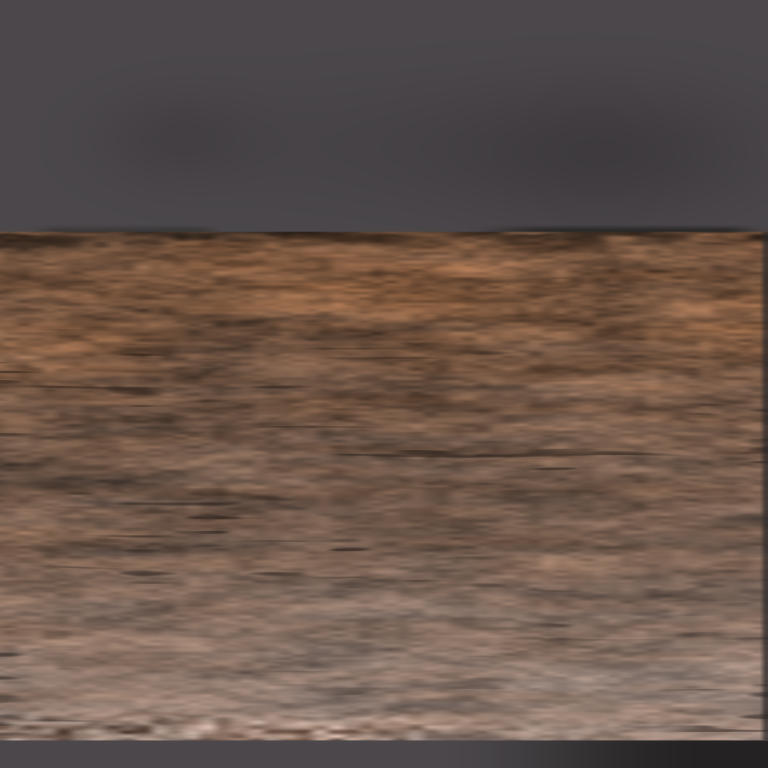
Write a Shadertoy shader that draws this texture.

```glsl
const float BOARD_TOP = 0.698;
const float BOARD_BOTTOM = 0.036;
const float BOARD_RIGHT = 0.994;
const float EDGE_SOFTNESS = 0.0015;
const float GRAIN_CONTRAST = 0.52;
const vec3 WALL = vec3(0.295, 0.280, 0.292);
const vec3 SHADOW = vec3(0.13, 0.12, 0.125);
const vec3 WOOD_TOP = vec3(0.435, 0.310, 0.225);
const vec3 WOOD_MIDDLE = vec3(0.455, 0.360, 0.302);
const vec3 WOOD_BOTTOM = vec3(0.560, 0.475, 0.430);
const vec3 AMBER = vec3(0.15, 0.085, 0.035);
const vec3 SHEEN = vec3(0.085, 0.088, 0.09);

float hash(vec2 p) {
    return fract(sin(dot(p, vec2(127.1, 311.7))) * 43758.5453);
}

float noise(vec2 p) {
    vec2 cell = floor(p);
    vec2 f = fract(p);
    f = f * f * (3.0 - 2.0 * f);
    float low = mix(hash(cell), hash(cell + vec2(1.0, 0.0)), f.x);
    float high = mix(hash(cell + vec2(0.0, 1.0)), hash(cell + 1.0), f.x);
    return mix(low, high, f.y);
}

// Soft elliptical spot
float glow(vec2 p, vec2 center, vec2 radius) {
    vec2 d = (p - center) / radius;
    return exp(-dot(d, d));
}

// Sum of horizontally stretched noise layers, centered on zero
float grain(vec2 p) {
    vec2 scale = vec2(5.0, 38.0);
    float sum = 0.0;
    float weight = 0.27;
    for (int i = 0; i < 5; i++) {
        sum += weight * (noise(p * scale + float(i) * 17.3) - 0.5);
        scale *= vec2(1.85, 1.62);
        weight *= 0.98;
    }
    return sum;
}

vec3 wallColor(vec2 p) {
    float shade = 0.045 * glow(p, vec2(0.80, 0.80), vec2(0.20, 0.09));
    shade += 0.026 * glow(p, vec2(0.23, 0.82), vec2(0.10, 0.06));
    shade += 0.018 * glow(p, vec2(0.50, 0.81), vec2(0.30, 0.09));
    vec3 color = WALL - shade;

    // Broken contact shadow above the board
    float contact = smoothstep(0.010, 0.0, abs(p.y - BOARD_TOP - 0.001));
    float patches = smoothstep(0.60, 0.72, p.x) * smoothstep(1.0, 0.94, p.x);
    patches += 0.5 * smoothstep(0.45, 0.7, noise(vec2(p.x * 9.0, 4.0)));
    color = mix(color, SHADOW, 0.75 * contact * min(patches, 1.0));

    // Deep shadow under the right end
    float under = smoothstep(0.55, 0.93, p.x) * step(p.y, 0.3);
    return mix(color, SHADOW, 0.92 * under);
}

vec3 woodColor(vec2 p) {
    float height = clamp((p.y - BOARD_BOTTOM) / (BOARD_TOP - BOARD_BOTTOM), 0.0, 1.0);
    vec3 color = mix(WOOD_BOTTOM, WOOD_MIDDLE, smoothstep(0.0, 0.50, height));
    color = mix(color, WOOD_TOP, smoothstep(0.45, 0.95, height));

    // Warm and pale areas
    float amber = 0.55 * glow(p, vec2(0.48, 0.615), vec2(0.16, 0.035));
    amber += 0.45 * glow(p, vec2(0.06, 0.55), vec2(0.16, 0.04));
    amber += 0.55 * glow(p, vec2(0.98, 0.57), vec2(0.14, 0.05));
    amber += 0.30 * glow(p, vec2(0.0, 0.23), vec2(0.10, 0.10));
    float sheen = 0.65 * glow(p, vec2(0.80, 0.11), vec2(0.20, 0.07));
    sheen += 0.45 * glow(p, vec2(0.46, 0.21), vec2(0.15, 0.05));
    color += AMBER * amber + SHEEN * sheen;

    // Broad dark bands
    float bands = 0.12 * glow(p, vec2(0.27, 0.47), vec2(0.18, 0.025));
    bands += 0.14 * glow(p, vec2(0.06, 0.375), vec2(0.16, 0.03));
    bands += 0.16 * glow(p, vec2(0.68, 0.365), vec2(0.25, 0.025));
    bands += 0.12 * glow(p, vec2(0.45, 0.30), vec2(0.25, 0.035));
    color *= 1.0 - bands;

    // Fibers, tinted between brown and gray
    float warp = 0.006 * (noise(p * vec2(5.0, 12.0)) - 0.5);
    vec2 fiber = p + vec2(0.0, warp);
    float streak = grain(fiber);
    float contrast = GRAIN_CONTRAST * mix(0.65, 1.2, height);
    color *= 1.0 + 1.9 * contrast * streak;
    float tint = noise(fiber * vec2(7.0, 75.0) + 31.0) - 0.5;
    color += vec3(0.045, 0.012, -0.014) * tint;

    // Sparse dark pores
    float pore = noise(fiber * vec2(11.0, 165.0) + 73.0);
    float cluster = noise(fiber * vec2(4.0, 15.0) + 9.0);
    color *= 1.0 - 0.38 * smoothstep(0.70, 0.95, pore) * smoothstep(0.25, 0.75, cluster);

    // Chipped lower rim and scorched upper rim
    float chips = noise(p * vec2(48.0, 170.0)) - 0.48;
    float lowerRim = smoothstep(0.075, 0.01, height) * mix(1.0, 0.3, smoothstep(0.45, 0.65, p.x));
    color += 0.42 * chips * lowerRim;
    float scorch = smoothstep(0.35, 0.75, noise(p * vec2(16.0, 100.0) + 5.0));
    color *= 1.0 - 0.48 * scorch * smoothstep(0.955, 0.995, height);
    return color;
}

void mainImage(out vec4 fragColor, in vec2 fragCoord) {
    vec2 p = fragCoord / iResolution.xy;
    float blur = max(EDGE_SOFTNESS, 0.75 / iResolution.y);
    float board = smoothstep(-blur, blur, p.y - BOARD_BOTTOM);
    board *= smoothstep(-blur, blur, BOARD_TOP - p.y);
    vec3 color = mix(wallColor(p), woodColor(p), board);

    // Shaded right end
    float end = smoothstep(BOARD_RIGHT - 0.006, BOARD_RIGHT + 0.004, p.x);
    color = mix(color, SHADOW * 1.3, 0.72 * end * board);
    fragColor = vec4(clamp(color, 0.0, 1.0), 1.0);
}
```
